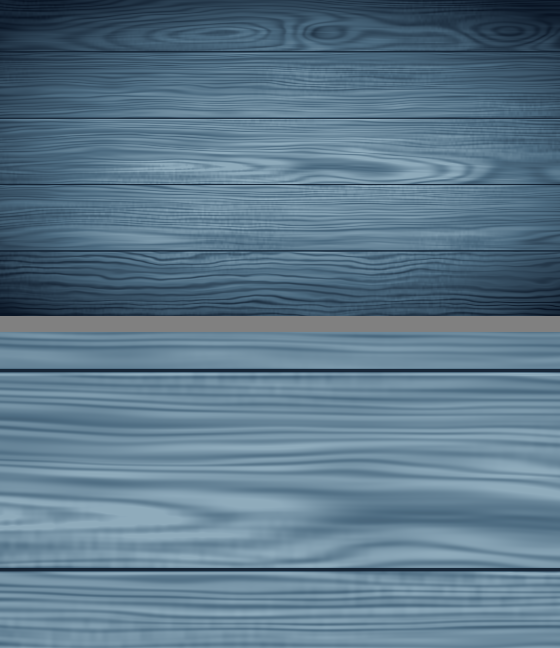
Top, the full canvas; bottom, a detail of the centre.
Reproduce this texture procedurally as a WebGL 1 fragment shader.

```glsl
precision highp float;
// Blue stained wooden planks lying across the canvas, darkened towards the edges.
// Each plank bends a ring field by noise, arches and knots; the rings, fibres and
// saw marks give one tone, which is coloured by a three-step ramp.

#define PLANK 0.21          // plank height, canvas heights
#define OFFSET 0.004        // shift of the seams
#define SEAM 0.0019         // half width of a seam
#define RINGS 20.0          // growth rings per plank height
#define COARSE_RINGS 10.0   // rings of the lowest, rough plank
#define GRAIN 0.22          // contrast of the rings
#define BRIGHTNESS 0.85
#define VIGNETTE vec2(0.42, 0.60)
#define DARK vec3(0.035, 0.08, 0.14)
#define MID vec3(0.30, 0.42, 0.505)
#define LIGHT vec3(0.56, 0.67, 0.735)

uniform vec2 u_resolution;

float hash(vec2 p) {
  return fract(sin(dot(p, vec2(127.1, 311.7))) * 43758.5453);
}

float noise(vec2 p) {
  vec2 i = floor(p), f = fract(p);
  f = f * f * (3.0 - 2.0 * f);
  return mix(mix(hash(i), hash(i + vec2(1.0, 0.0)), f.x),
             mix(hash(i + vec2(0.0, 1.0)), hash(i + vec2(1.0, 1.0)), f.x), f.y);
}

float fbm(vec2 p) {
  float sum = 0.0, amp = 0.5;
  for (int i = 0; i < 4; i++) {
    sum += amp * noise(p);
    p = p * 2.03 + 17.3;
    amp *= 0.5;
  }
  return sum;
}

// Bend of the grain around the knots; y is the darkness of their cores.
vec2 knots(vec2 p, float row) {
  float strength = row > 3.5 ? 1.0 : (abs(row - 2.0) < 0.5 ? 0.4 : 0.0);
  vec2 sum = vec2(0.0);
  for (int k = 0; k < 2; k++) {
    vec2 centre = vec2(1.0 + 0.62 * float(k), 0.15 + 0.12 * step(3.5, row));
    vec2 d = (p - centre) / vec2(0.13, 0.19);
    float r2 = dot(d, d);
    sum += strength * vec2(exp(-r2), exp(-r2 * 9.0));
  }
  return sum;
}

// Tone of the wood around zero; p.x in canvas heights, p.y from 0 to 1 in the plank.
float wood(vec2 p, float row) {
  float coarse = 1.0 - step(0.5, row);
  float straight = 1.0 - step(0.5, mod(row, 3.0));
  vec2 seed = vec2(row * 13.7, row * 7.9);

  // Ring field: wavy lines, opening into long nested arches around the heart
  float wave = fbm(vec2(p.x * mix(1.5, 3.6, coarse), p.y * 2.2) + seed) - 0.47;
  float heart = mix(min(0.05 + 0.09 * row, 0.25), -0.9, straight);
  float v = p.y - heart + wave * 0.30;
  float arch = (1.0 - straight) * 0.36 * noise(vec2(p.x * 1.7, 0.5) + seed);
  vec2 knot = knots(p, row);
  float rings = sqrt(v * v + arch * arch) + 0.2 * knot.x;
  rings *= mix(RINGS, COARSE_RINGS, coarse);
  rings += 1.4 * noise(vec2(rings * 0.6, row));

  // Thin dark late wood between broad pale bands
  float late = pow(0.5 + 0.5 * sin(6.2832 * rings), mix(1.6, 2.4, coarse));
  float depth = 0.4 + 0.9 * noise(vec2(p.x * 2.5, p.y * 7.0) + seed);
  float tone = GRAIN * (1.0 + 0.7 * coarse) * depth * (0.38 - late);

  // Pale and dark tongues along the heart, dark knot cores
  float tongue = noise(vec2(p.x * 3.2, rings * 0.9) + seed) - 0.42;
  tone += 0.30 * (1.0 - straight) * tongue * exp(-v * v * 20.0);
  tone -= 0.20 * knot.y;

  // Blotches, streaks, long fibres and fine saw marks across the grain
  tone += 0.20 * (fbm(vec2(p.x * 1.4, p.y * 2.4) + seed + 40.0) - 0.47);
  tone += 0.13 * (noise(vec2(p.x * 4.0, p.y * 17.0 + wave * 5.0) + seed) - 0.5);
  tone += 0.15 * (noise(vec2(p.x * 11.0, p.y * 44.0 + wave * 12.0) + seed) - 0.5);
  float sawn = smoothstep(0.3, 0.8, noise(p * vec2(3.0, 2.0) + seed + 9.0));
  tone += 0.10 * sawn * (noise(vec2(p.x * 150.0, p.y * 18.0) + seed) - 0.5);
  return tone;
}

void main() {
  vec2 p = gl_FragCoord.xy / u_resolution.y;
  float pixel = 1.0 / u_resolution.y;
  float level = (p.y + OFFSET) / PLANK;
  float row = floor(level);

  // Light falling off from the middle, most at the top plank
  vec2 q = 2.0 * gl_FragCoord.xy / u_resolution - vec2(1.04, 0.94);
  float light = max(1.0 - dot(VIGNETTE, q * q), 0.07);
  float shade = 0.97 + 0.06 * hash(vec2(row, 3.0));
  float tone = BRIGHTNESS * shade * light;
  tone += wood(vec2(p.x, level - row), row) * (0.35 + 0.65 * light);

  // Seams: soft shadow, pale lower lip, dark gap
  float s = (level - floor(level + 0.5)) * PLANK;
  tone -= 0.08 * light * exp(-abs(s) * 180.0);
  float lip = 1.0 - smoothstep(0.0, 0.0016 + pixel, abs(s + SEAM * 2.2));
  tone += 0.34 * lip * light * noise(vec2(p.x * 4.0, row * 5.0));
  float gap = 1.0 - smoothstep(SEAM - 0.5 * pixel, SEAM + 0.5 * pixel, abs(s));
  tone = clamp(mix(tone, 0.05, 0.9 * gap), 0.0, 1.0);

  vec3 color = mix(DARK, MID, min(tone / 0.6, 1.0));
  color = mix(color, LIGHT, max(tone - 0.6, 0.0) / 0.4);
  gl_FragColor = vec4(color, 1.0);
}
```
